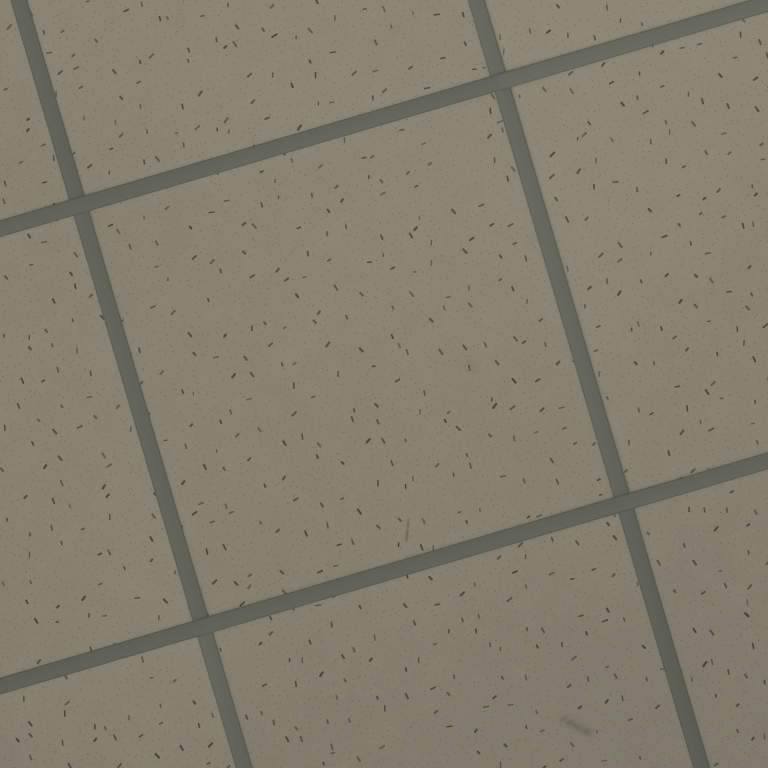
Give the GLSL for this texture, as a WebGL 1 fragment shader.

```glsl
precision highp float;
// Suspended ceiling of square mineral-fibre tiles in a tilted metal grid.
// Each tile gets its own jittered cells of dark flecks and fine pinholes;
// butt-jointed bars, soft light, edge grime and a few stains go on top.
uniform vec2 u_resolution;

const float PITCH = 0.5715;      // tile spacing
const float TILT = 0.2855;       // grid rotation in radians
const vec2 NODE = vec2(0.264, 0.184); // one grid crossing
const float BAR_HALF = 0.0105;   // half width of a bar

const vec3 TILE_COLOR = vec3(0.546, 0.525, 0.460);
const vec3 BAR_COLOR = vec3(0.398, 0.405, 0.365);
const vec3 FLECK_COLOR = vec3(0.255, 0.240, 0.205);
const vec3 PINHOLE_COLOR = vec3(0.400, 0.365, 0.305);
const vec3 GRIME_COLOR = vec3(0.270, 0.255, 0.205);

vec2 hash2(vec2 p) {
  vec3 h = fract(vec3(p.xyx) * vec3(0.1031, 0.1030, 0.0973));
  h += dot(h, h.yzx + 33.33);
  return fract((h.xx + h.yz) * h.zy);
}

mat2 rotation(float angle) {
  float c = cos(angle), s = sin(angle);
  return mat2(c, -s, s, c);
}

float segmentDistance(vec2 p, vec2 a, vec2 b) {
  vec2 pa = p - a, ba = b - a;
  return length(pa - ba * clamp(dot(pa, ba) / dot(ba, ba), 0.0, 1.0));
}

float coverage(float d, float pixel) {
  return clamp(0.5 - d / pixel, 0.0, 1.0);
}

// Jittered capsules, one per cell, leaning in either of two directions.
float flecks(vec2 p, float cell, float halfLength, float radius, float density, float pixel) {
  vec2 id = floor(p / cell);
  float mask = 0.0;
  for (int y = -1; y <= 1; y++) {
    for (int x = -1; x <= 1; x++) {
      vec2 c = id + vec2(float(x), float(y));
      vec2 jitter = hash2(c + 101.7);
      vec2 kind = hash2(c + 317.3);
      vec2 size = hash2(c + 523.9);
      float angle = mix(1.65, 0.25, step(0.62, kind.x)) + 0.9 * (size.y - 0.5);
      vec2 arm = vec2(cos(angle), sin(angle)) * halfLength * mix(0.45, 1.1, size.x);
      vec2 center = (c + 0.05 + 0.9 * jitter) * cell;
      float d = segmentDistance(p, center - arm, center + arm);
      float shape = coverage(d - radius * mix(0.7, 1.15, size.y), pixel);
      mask = max(mask, shape * step(kind.y, density) * mix(0.6, 1.0, jitter.x));
    }
  }
  return mask;
}

// Broad, uneven tone from layered sines.
float mottle(vec2 p) {
  float sum = 0.0, gain = 0.5;
  for (int i = 0; i < 4; i++) {
    sum += gain * sin(p.x + 1.3 * sin(p.y * 0.8)) * sin(p.y + 1.1 * sin(p.x * 0.7));
    p = rotation(0.9) * p * 1.9 + 2.7;
    gain *= 0.55;
  }
  return sum;
}

float stain(vec2 p, vec2 a, vec2 b, float radius) {
  float d = segmentDistance(p, a, b) / radius;
  return exp(-d * d);
}

// Lays one bar over the tiles; offset is the signed distance from its axis.
vec3 addBar(vec3 color, float offset, vec2 id, float along, float pixel) {
  float edge = abs(offset) - BAR_HALF;
  vec2 wear = hash2(id + 71.3);
  float joint = exp(-min(along, 1.0 - along) * 11.0);
  float side = mix(0.16, 0.42, step(0.0, offset)) * (0.35 + 0.6 * wear.x + 0.6 * joint);
  color = mix(color, GRIME_COLOR, side * exp(-max(edge, 0.0) / 0.0016));
  float across = offset / BAR_HALF;
  vec3 metal = BAR_COLOR * (0.97 + 0.06 * wear.y - 0.025 * across);
  metal *= 1.0 - 0.13 * smoothstep(0.78, 1.0, abs(across));
  return mix(color, metal, coverage(edge, pixel));
}

void main() {
  float pixel = 1.0 / min(u_resolution.x, u_resolution.y);
  vec2 p = gl_FragCoord.xy * pixel;

  // Grid space: whole numbers lie on the bars
  vec2 grid = rotation(TILT) * (p - NODE) / PITCH;
  vec2 tile = floor(grid);
  vec2 inTile = fract(grid);
  vec2 offset = (fract(grid + 0.5) - 0.5) * PITCH;
  vec2 nearest = floor(grid + 0.5);

  // Tile surface with its pinholes and flecks
  vec2 surface = inTile * PITCH + (tile + 9.0) * 3.37;
  vec3 color = TILE_COLOR * (0.99 + 0.02 * hash2(tile + 41.0).x);
  color *= 1.0 + 0.012 * mottle(surface * 55.0);
  float pinholes = flecks(surface, 0.0088, 0.0002, 0.0008, 0.85, pixel);
  float slots = flecks(surface + 5.1, 0.0345, 0.0030, 0.0013, 0.92, pixel);
  color = mix(color, PINHOLE_COLOR, 0.5 * pinholes);
  color = mix(color, FLECK_COLOR, 0.88 * slots);

  // Scuffs
  float scuffs = 0.45 * stain(p, vec2(0.532, 0.323), vec2(0.529, 0.297), 0.0018);
  scuffs += 0.30 * stain(p, vec2(0.735, 0.062), vec2(0.765, 0.047), 0.006);
  scuffs += 0.12 * stain(p, vec2(0.612, 0.526), vec2(0.616, 0.520), 0.007);
  color = mix(color, GRIME_COLOR, scuffs * (0.8 + 0.5 * mottle(p * 300.0)));

  // Cross bars butt against the continuous ones
  color = addBar(color, offset.x, vec2(nearest.x, tile.y), inTile.y, pixel);
  color = addBar(color, offset.y, vec2(tile.x, nearest.y) + 17.0, inTile.x, pixel);

  // Uneven room light
  float light = 0.985 + 0.07 * (p.y - 0.45) + 0.02 * mottle(p * 4.0 + 0.6);
  light -= 0.07 * dot(p - 0.5, p - 0.5);
  gl_FragColor = vec4(color * light, 1.0);
}
```
